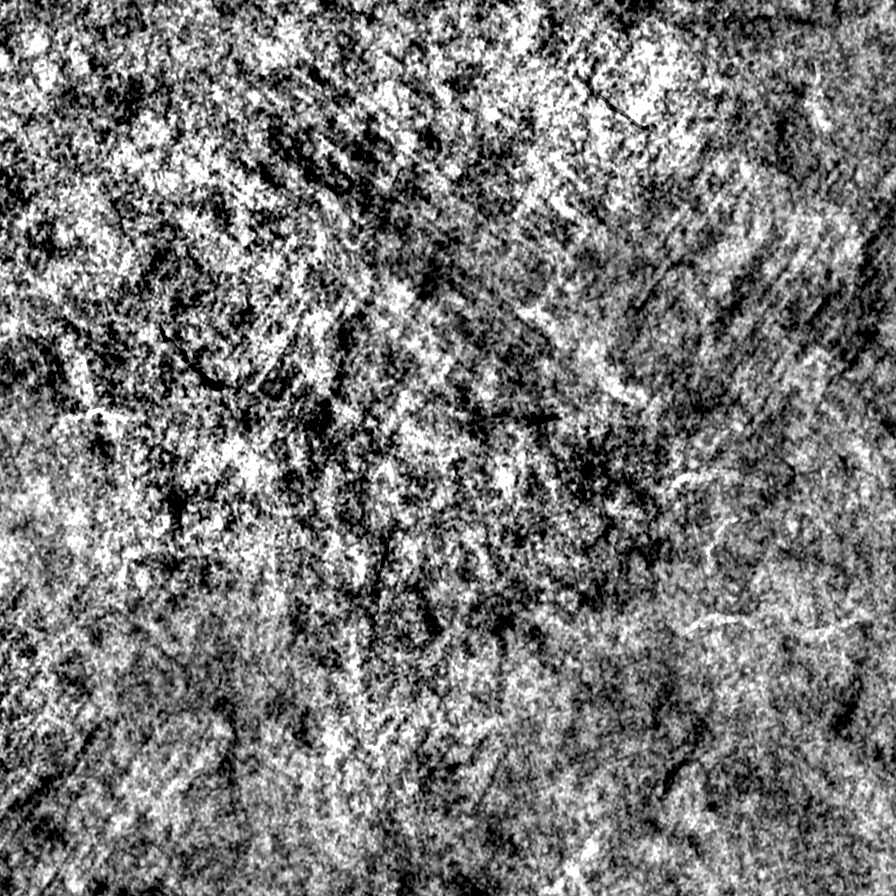
This texture is drawn by a WebGL 1 fragment shader. Its source:

```glsl
precision highp float;
// Draws a coarse black and white grunge grain with hatched scuffs and brushed strokes.

uniform vec2 u_resolution;

// Tone
const float MEAN_TONE = 0.468;
const float CONTRAST_CALM = 0.80;
const float CONTRAST_HARSH = 1.34;
// Grain: cells per canvas and strength, from fine to coarse
const float SPECK_SCALE = 330.0;
const float SPECK_GAIN = 0.66;
const float GRAIN_SCALE = 165.0;
const float GRAIN_GAIN = 0.62;
const float CLUMP_SCALE = 70.0;
const float CLUMP_GAIN = 0.46;
const float BLOTCH_SCALE = 27.0;
const float BLOTCH_GAIN = 0.36;
const float PATCH_SCALE = 9.0;
const float PATCH_GAIN = 0.30;
// Scuffs and strokes
const vec2 HATCH_SCALE = vec2(22.0, 190.0);
const float HATCH_GAIN = 0.55;
const float LONG_STROKE_CELLS = 9.0;
const float LONG_STROKE_GAIN = 0.30;
const float DAB_CELLS = 19.0;
const float DAB_GAIN = 0.20;

float hash(vec2 p) {
  vec3 q = fract(p.xyx * 0.1031);
  q += dot(q, q.yzx + 33.33);
  return fract((q.x + q.y) * q.z);
}

vec2 rotate(vec2 p, float angle) {
  float c = cos(angle), s = sin(angle);
  return vec2(c * p.x + s * p.y, c * p.y - s * p.x);
}

// Value noise centred on zero, from -0.5 to 0.5
float noise(vec2 p) {
  vec2 cell = floor(p), f = fract(p);
  f = f * f * (3.0 - 2.0 * f);
  float low = mix(hash(cell), hash(cell + vec2(1.0, 0.0)), f.x);
  float high = mix(hash(cell + vec2(0.0, 1.0)), hash(cell + 1.0), f.x);
  return mix(low, high, f.y) - 0.5;
}

// Grain octave, turned to hide the lattice and drawn out a little upright
float grain(vec2 p, float scale, float angle) {
  return noise(rotate(p * vec2(1.1, 0.9), angle) * scale + 61.0 + angle * 40.0);
}

// Parallel scratches along an angle, gathered in patches
float hatch(vec2 p, float angle, float seed) {
  float area = smoothstep(0.02, 0.28, noise(p * 6.5 + seed));
  return area * noise(rotate(p, angle) * HATCH_SCALE + seed + 200.0);
}

// Scattered bent, tapered strokes, each either light or dark
float strokes(vec2 p, float cells, float thickness, float upright, float seed) {
  vec2 q = p * cells;
  vec2 home = floor(q);
  float sum = 0.0;
  for (int j = -1; j <= 1; j++) {
    for (int i = -1; i <= 1; i++) {
      vec2 cell = home + vec2(float(i), float(j));
      vec2 id = cell + seed;
      vec2 centre = cell + vec2(hash(id + 7.1), hash(id + 19.7));
      float angle = 1.57 + (hash(id + 31.3) - 0.5) * mix(3.14, 1.3, upright);
      vec2 d = rotate(q - centre, angle);
      float reach = mix(0.35, 0.8, hash(id + 43.9));
      float along = d.x / reach;
      d.y += (hash(id + 57.1) - 0.5) * 0.5 * along * along;
      float width = thickness * mix(0.5, 1.4, hash(id + 71.3));
      float body = 1.0 - smoothstep(width * 0.4, width, abs(d.y));
      float taper = 1.0 - smoothstep(0.5, 1.0, abs(along));
      float shade = hash(id + 83.7) < 0.5 ? -1.0 : 1.0;
      sum += shade * body * taper * hash(id + 97.9) * 1.6;
    }
  }
  return clamp(sum, -1.5, 1.5);
}

void main() {
  vec2 p = gl_FragCoord.xy / u_resolution;
  vec2 ragged = p + 0.009 * vec2(grain(p, 95.0, 0.4), grain(p, 95.0, 2.1));

  // Layered grain
  float tone = SPECK_GAIN * grain(p, SPECK_SCALE, 0.3);
  tone += GRAIN_GAIN * grain(p, GRAIN_SCALE, 1.1);
  tone += CLUMP_GAIN * grain(p, CLUMP_SCALE, 0.7);
  tone += BLOTCH_GAIN * grain(ragged, BLOTCH_SCALE, 1.9);
  tone += PATCH_GAIN * grain(ragged, PATCH_SCALE, 0.5);

  // Scuffs in two slanted directions, then strokes and upright dabs
  tone += HATCH_GAIN * (hatch(p, 0.95, 11.0) + hatch(p, -0.65, 47.0));
  tone += LONG_STROKE_GAIN * strokes(ragged, LONG_STROKE_CELLS, 0.075, 0.0, 130.0);
  tone += DAB_GAIN * strokes(ragged, DAB_CELLS, 0.22, 1.0, 310.0);

  // Harsher towards the upper left, calmer in drifting areas elsewhere
  float calm = distance(p, vec2(0.05, 0.8)) + 0.9 * noise(p * 4.5 + 23.0);
  float contrast = mix(CONTRAST_HARSH, CONTRAST_CALM, smoothstep(0.1, 0.8, calm));
  float grey = clamp(MEAN_TONE + tone * contrast, 0.0, 1.0);
  gl_FragColor = vec4(vec3(grey), 1.0);
}
```
